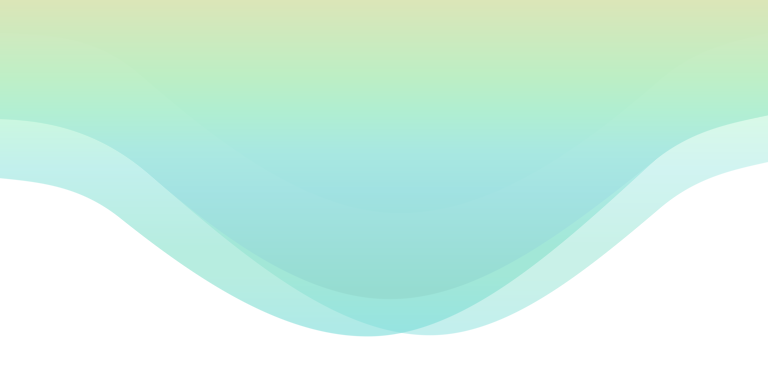
Write a WebGL 1 fragment shader that draws this background.

```glsl
precision highp float;
// Layered pastel waves hanging from the top edge over white.
// Each lower edge is a smooth cubic curve through five knots; vertical
// gradients fill an opaque front wave and two translucent waves behind it.
uniform vec2 u_resolution;

// Knots are (x, depth below top, slope) on a canvas 2 wide and 1 deep.
const vec3 LEFT_CREST = vec3(0.0, 0.310, 0.03);
const vec3 LEFT_SHOULDER = vec3(0.391, 0.456, 0.87);
const vec3 RIGHT_SHOULDER = vec3(1.706, 0.417, -0.80);
const vec3 RIGHT_CREST = vec3(2.0, 0.300, -0.22);

// Front gradient, from top to trough
const vec3 SAND = vec3(0.86, 0.90, 0.72);
const vec3 LIME = vec3(0.74, 0.935, 0.77);
const vec3 MINT = vec3(0.69, 0.935, 0.82);
const vec3 ICE = vec3(0.66, 0.91, 0.88);
const vec3 AQUA = vec3(0.63, 0.885, 0.885);
const vec3 TEAL = vec3(0.575, 0.86, 0.815);

// Gradient of the translucent waves
const vec3 VEIL_TOP = vec3(0.66, 0.95, 0.80);
const vec3 VEIL_ICE = vec3(0.60, 0.90, 0.88);
const vec3 VEIL_GREEN = vec3(0.53, 0.88, 0.80);
const vec3 VEIL_BASE = vec3(0.47, 0.86, 0.85);

const float RIGHT_VEIL_ALPHA = 0.45;
const float LEFT_VEIL_ALPHA = 0.60;
const float HAZE = 0.03;

// Cubic Hermite curve between two knots
float span(float x, vec3 a, vec3 b) {
  float w = b.x - a.x;
  float t = (x - a.x) / w;
  float s = 1.0 - t;
  return s * s * (1.0 + 2.0 * t) * a.y + t * t * (3.0 - 2.0 * t) * b.y
       + w * t * s * (s * a.z - t * b.z);
}

float wave(float x, vec3 a, vec3 b, vec3 c, vec3 d, vec3 e) {
  if (x < b.x) return span(x, a, b);
  if (x < c.x) return span(x, b, c);
  if (x < d.x) return span(x, c, d);
  return span(x, d, e);
}

// Lower edges of the four layers
float innerWave(float x) {
  return wave(x, vec3(0.0, 0.086, 0.05), vec3(0.365, 0.195, 0.87),
              vec3(1.042, 0.555, 0.0), vec3(1.719, 0.208, -0.87),
              vec3(2.0, 0.086, -0.25));
}

float frontWave(float x) {
  return wave(x, LEFT_CREST, LEFT_SHOULDER, vec3(1.016, 0.779, 0.0),
              RIGHT_SHOULDER, RIGHT_CREST);
}

float leftVeilWave(float x) {
  return wave(x, vec3(0.0, 0.464, 0.10), vec3(0.313, 0.568, 0.80),
              vec3(0.958, 0.876, 0.0), vec3(1.706, 0.417, -0.92),
              RIGHT_CREST);
}

float rightVeilWave(float x) {
  return wave(x, LEFT_CREST, LEFT_SHOULDER, vec3(1.120, 0.873, 0.0),
              vec3(1.719, 0.542, -0.85), vec3(2.0, 0.422, -0.22));
}

// Coverage above an edge, softened over about one pixel
float above(float depth, float edge) {
  float soft = 0.8 / u_resolution.y;
  return 1.0 - smoothstep(-soft, soft, depth - edge);
}

// Linear step between two depths
float ramp(float from, float to, float depth) {
  return clamp((depth - from) / (to - from), 0.0, 1.0);
}

vec3 frontColor(float depth) {
  vec3 c = mix(SAND, LIME, ramp(0.0, 0.20, depth));
  c = mix(c, MINT, ramp(0.20, 0.29, depth));
  c = mix(c, ICE, ramp(0.29, 0.39, depth));
  c = mix(c, AQUA, ramp(0.39, 0.50, depth));
  return mix(c, TEAL, ramp(0.50, 0.75, depth));
}

vec3 veilColor(float depth) {
  vec3 c = mix(VEIL_TOP, VEIL_ICE, ramp(0.31, 0.44, depth));
  c = mix(c, VEIL_GREEN, ramp(0.44, 0.64, depth));
  return mix(c, VEIL_BASE, ramp(0.72, 0.87, depth));
}

void main() {
  vec2 uv = gl_FragCoord.xy / u_resolution;
  float x = 2.0 * uv.x;
  float depth = 1.0 - uv.y;

  // Translucent waves over white
  vec3 veil = veilColor(depth);
  vec3 color = vec3(1.0);
  color = mix(color, veil, RIGHT_VEIL_ALPHA * above(depth, rightVeilWave(x)));
  color = mix(color, veil, LEFT_VEIL_ALPHA * above(depth, leftVeilWave(x)));

  // Opaque front wave, faintly paler outside its inner curve
  float haze = HAZE * (1.0 - above(depth, innerWave(x)));
  vec3 front = mix(frontColor(depth), vec3(1.0), haze);
  color = mix(color, front, above(depth, frontWave(x)));

  gl_FragColor = vec4(color, 1.0);
}
```
